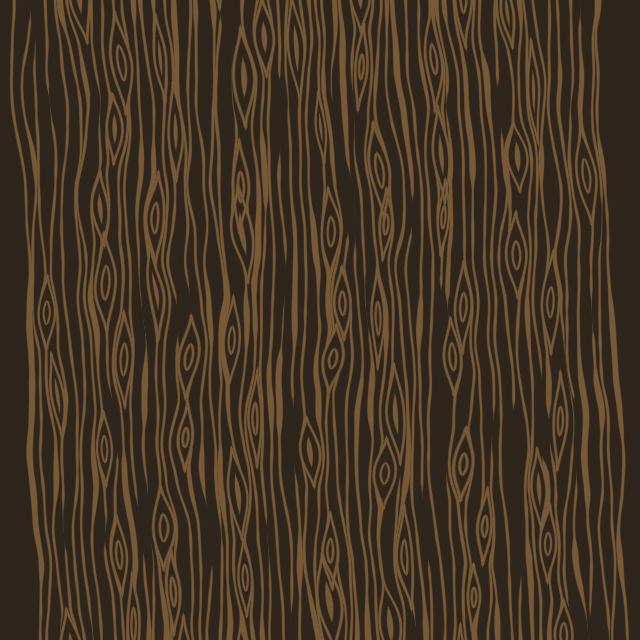
Reproduce this texture procedurally as a WebGL 1 fragment shader.

```glsl
precision highp float;
uniform vec2 u_resolution;

const vec3 BARK = vec3(0.18, 0.145, 0.11);
const vec3 GRAIN = vec3(0.475, 0.352, 0.215);
const float LINES = 60.0;
const float FIRST_LINE = 2.0;
const float LAST_LINE = 57.0;
const vec2 KNOT_GRID = vec2(9.0, 8.0);
const float KNOT_REACH = 0.06;
const float STROKE = 0.0021;

float hash(vec2 p) {
  return fract(sin(dot(p, vec2(127.1, 311.7))) * 43758.5453);
}

float noise(vec2 p) {
  vec2 i = floor(p);
  vec2 f = fract(p);
  f = f * f * (3.0 - 2.0 * f);
  float low = mix(hash(i), hash(i + vec2(1.0, 0.0)), f.x);
  float high = mix(hash(i + vec2(0.0, 1.0)), hash(i + vec2(1.0, 1.0)), f.x);
  return mix(low, high, f.y);
}

float coverage(float dist, float pixel) {
  return 1.0 - smoothstep(-pixel, pixel, dist);
}

// Skew and slow sway shared by neighbouring lines
vec2 sway(vec2 uv) {
  float x = uv.x + 0.035 * (uv.y - 0.5);
  x += 0.018 * (noise(vec2(uv.x * 9.0, uv.y * 6.0)) - 0.5);
  x += 0.006 * (noise(vec2(uv.x * 16.0 + 40.0, uv.y * 17.0)) - 0.5);
  return vec2(x, uv.y);
}

// Returns grain coordinate, distance to knot strokes, distance to knot interior
vec3 knots(vec2 p) {
  float shift = 0.0;
  float ink = 1.0;
  float hollow = 1.0;
  float column = floor(p.x * KNOT_GRID.x);
  for (int i = -1; i <= 1; i++) {
    float cellX = column + float(i);
    float stagger = hash(vec2(cellX, 91.0));
    float row = floor(p.y * KNOT_GRID.y + stagger);
    for (int j = -1; j <= 1; j++) {
      vec2 cell = vec2(cellX, row + float(j));
      vec2 rnd = vec2(hash(cell + 3.1), hash(cell + 17.7));
      vec2 center = (cell + 0.2 + 0.6 * rnd - vec2(0.0, stagger)) / KNOT_GRID;
      if (center.x < 0.07 || center.x > 0.93) continue;
      float size = hash(cell + 29.3);
      float style = hash(cell + 53.9);
      float halfWidth = mix(0.009, 0.017, size);
      float halfHeight = mix(0.055, 0.09, hash(cell + 71.3));

      vec2 d = p - center;
      d.x += d.y * 0.16 * (style - 0.5);
      float side = abs(d.x);
      float t = abs(d.y) / halfHeight;
      float taper = max(1.0 - t * t, 0.0);
      float almond = halfWidth * taper * taper;

      // Push the surrounding lines apart
      float fade = max(1.0 - side / KNOT_REACH, 0.0);
      shift += sign(d.x) * min(side, almond * fade * fade);

      // Outer almond, then an inner ring or a solid sliver
      float stroke = STROKE * smoothstep(0.0, 0.15, taper);
      float outline = max(abs(side - almond) - stroke, (t - 1.0) * halfHeight);
      float coreHeight = halfHeight * mix(0.3, 0.42, style);
      float s = abs(d.y) / coreHeight;
      float coreTaper = max(1.0 - s * s, 0.0);
      float core = halfWidth * 0.38 * coreTaper;
      float ring = abs(side - core) - 0.9 * STROKE * smoothstep(0.0, 0.3, coreTaper);
      float sliver = side - 0.75 * core;
      float heart = max(style < 0.6 ? ring : sliver, (s - 1.0) * coreHeight);
      ink = min(ink, min(outline, heart));
      hollow = min(hollow, max(side - almond + STROKE, (t - 1.0) * halfHeight));
    }
  }
  return vec3(p.x - shift, ink, hollow);
}

// Wandering lines that swell, thin out and run together
float grainLines(float grain, float y, float stretch) {
  float dist = 1.0;
  float base = floor(grain * LINES);
  for (int k = -1; k <= 1; k++) {
    float id = base + float(k);
    if (id < FIRST_LINE || id > LAST_LINE) continue;
    float seed = id * 7.0;
    float wander = 0.95 * (noise(vec2(seed, y * 7.0)) - 0.5);
    float axis = (id + 0.5 + wander) / LINES;
    float width = STROKE * (0.8 + 0.4 * noise(vec2(seed + 2.0, y * 45.0)));
    width += 0.0028 * smoothstep(0.68, 0.95, noise(vec2(seed + 3.0, y * 8.0)));
    float gap = 1.0 - smoothstep(0.06, 0.2, noise(vec2(seed + 4.0, y * 6.0)));
    width -= 0.004 * gap;
    dist = min(dist, abs(grain - axis) / stretch - width);
  }
  return dist;
}

void main() {
  vec2 uv = gl_FragCoord.xy / u_resolution;
  float pixel = 0.9 / min(u_resolution.x, u_resolution.y);
  float probe = 0.001;

  vec3 knot = knots(sway(uv));
  float ahead = knots(sway(uv + vec2(probe, 0.0))).x;
  float stretch = clamp((ahead - knot.x) / probe, 0.6, 2.0);

  float lines = coverage(grainLines(knot.x, uv.y, stretch), pixel);
  lines *= 1.0 - coverage(knot.z, pixel);
  float ink = max(lines, coverage(knot.y, pixel));
  gl_FragColor = vec4(mix(BARK, GRAIN, ink), 1.0);
}
```
